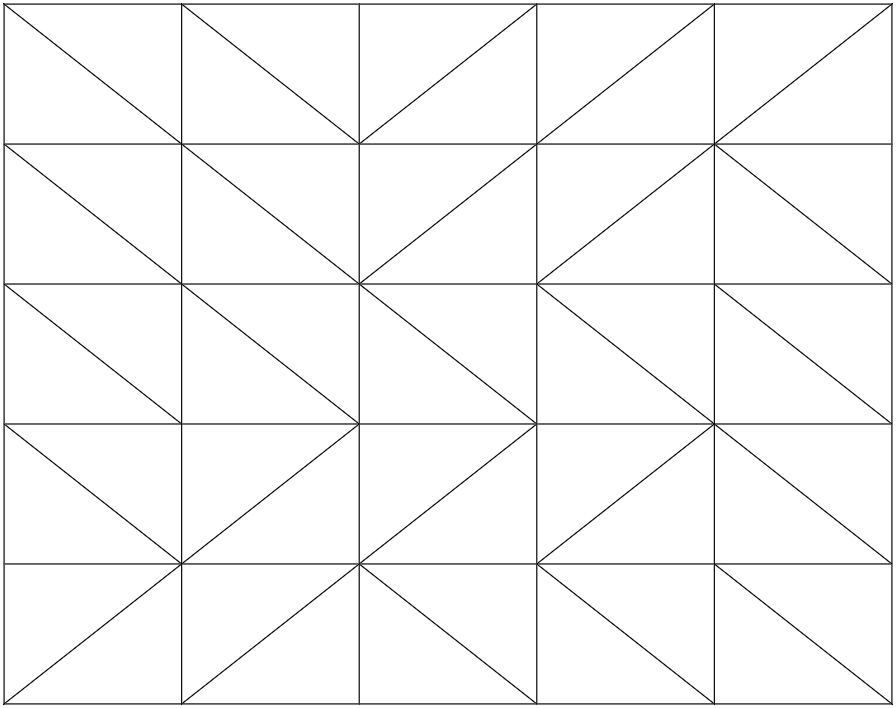
A Shadertoy shader for this pattern:

```glsl
// Thin black line grid of 5 by 5 cells, each split by a rising or falling diagonal.

#define CELLS 5.0
#define LINE_WIDTH 0.00165      // lengths are in canvas heights
#define DIAGONAL_WIDTH 0.00165
#define MARGIN 0.00577
#define INK vec3(0.0)
#define PAPER vec3(1.0)

// Soft line at a signed offset: lines thinner than a pixel fade, not shrink.
float lineCoverage(float offset, float width, float pixel) {
    float reach = 0.5 * max(width, pixel) - abs(offset);
    return min(1.0, width / pixel) * clamp(reach / pixel + 0.5, 0.0, 1.0);
}

// Rows count from the bottom; each holds one run (first column, length)
// of rising diagonals, and all its other cells fall.
bool isRising(ivec2 cell) {
    const ivec2 runs[5] = ivec2[5](
        ivec2(0, 2), ivec2(1, 3), ivec2(0, 0), ivec2(2, 2), ivec2(2, 3));
    ivec2 run = runs[cell.y];
    return cell.x >= run.x && cell.x < run.x + run.y;
}

void mainImage(out vec4 fragColor, in vec2 fragCoord) {
    float pixel = 1.0 / iResolution.y;
    vec2 p = fragCoord * pixel;

    // Frame and cell layout
    vec2 frameMin = vec2(MARGIN);
    vec2 frameMax = iResolution.xy * pixel - MARGIN;
    vec2 cellSize = (frameMax - frameMin) / CELLS;
    vec2 grid = (p - frameMin) / cellSize;

    // Grid lines, including the outer border
    vec2 nearest = clamp(floor(grid + 0.5), 0.0, CELLS);
    vec2 offset = (grid - nearest) * cellSize;
    float ink = max(lineCoverage(offset.x, LINE_WIDTH, pixel),
                    lineCoverage(offset.y, LINE_WIDTH, pixel));

    // One diagonal per cell
    vec2 cell = clamp(floor(grid), 0.0, CELLS - 1.0);
    vec2 local = grid - cell;
    if (!isRising(ivec2(cell))) local.x = 1.0 - local.x;
    float diagonal = (local.y - local.x) * cellSize.x * cellSize.y / length(cellSize);
    ink = max(ink, lineCoverage(diagonal, DIAGONAL_WIDTH, pixel));

    // Trim everything at the soft outer edge of the border
    vec2 room = min(p - frameMin, frameMax - p) + 0.5 * max(LINE_WIDTH, pixel);
    vec2 inside = clamp(room / pixel + 0.5, 0.0, 1.0);
    ink *= min(inside.x, inside.y) > 0.0 ? 1.0 : 0.0;

    fragColor = vec4(mix(PAPER, INK, ink), 1.0);
}
```
